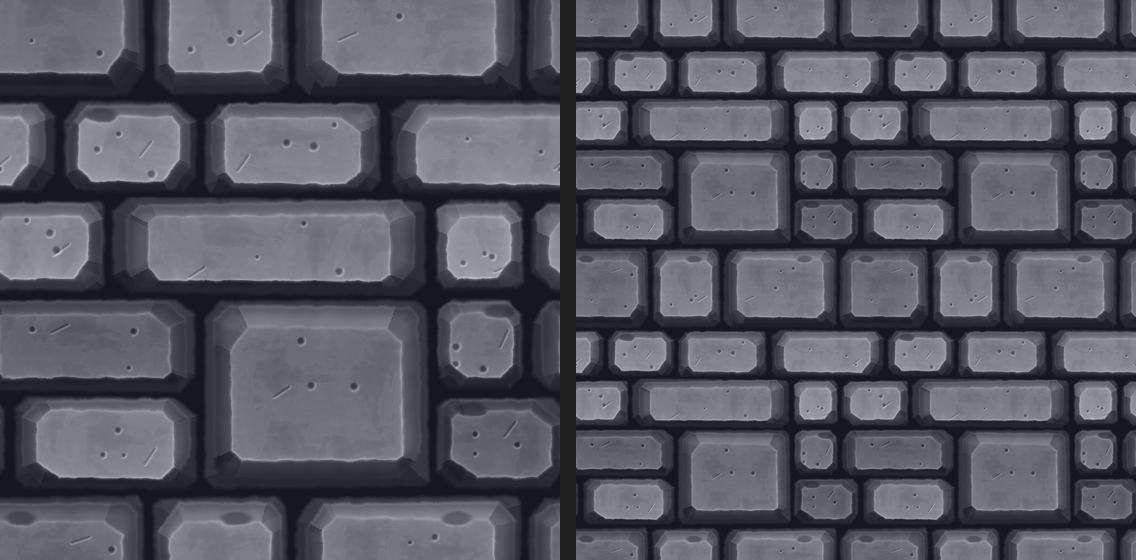
Left: one tile. Right: repeated 2 by 2.
Reproduce this texture procedurally as a Shadertoy shader.

```glsl
// Tiling wall of chamfered grey-violet stone blocks in five uneven courses with dark joints.
#define COURSE 0.1755     // height of the four lower courses
#define BASE 0.121        // height of the lowest joint
#define MORTAR 0.085      // joint brightness
#define GAP 0.006         // half width of a joint
#define WOBBLE 0.0028     // hand-cut unevenness of the edges
#define RIM_WIDTH 0.0032  // lit line around each face
#define RIM_LIGHT 0.19
#define MOTTLE 0.045      // cloudy variation on the faces
#define MARKS 4           // pits and scratches per block

// Vertical joints and block brightness per course, bottom to top
const vec3 JOINTS[5] = vec3[5](
    vec3(0.018, 0.358, 0.773), vec3(0.358, 0.773, 0.943),
    vec3(0.195, 0.768, 0.943), vec3(0.105, 0.357, 0.689),
    vec3(0.266, 0.522, 0.939));
const vec3 TONES[5] = vec3[5](
    vec3(0.48, 0.42, 0.36), vec3(0.42, 0.42, 0.37),
    vec3(0.47, 0.55, 0.52), vec3(0.52, 0.49, 0.51),
    vec3(0.48, 0.46, 0.41));

float rnd(float n) { return fract(sin(n * 78.233 + 1.7) * 4375.85); }

float bump(float x, float width) { x /= width; return exp(-x * x); }

// Layered, warped sines
float brush(vec2 p, float seed) {
    float sum = 0.0, amp = 0.5;
    for (int i = 0; i < 4; i++) {
        p = mat2(1.2, 1.4, -1.4, 1.2) * p + seed;
        p += 0.6 * sin(p.yx);
        sum += amp * sin(p.x) * cos(p.y);
        amp *= 0.6;
    }
    return sum;
}

// Irregular eight-sided block: signed distance, normal of the nearest side, its random shade
vec4 facets(vec2 p, vec2 halfSize, float cut, float seed) {
    vec4 best = vec4(-9.0, 0.0, 0.0, 0.0);
    for (int k = 0; k < 8; k++) {
        float r = rnd(seed + float(k) * 3.1);
        bool corner = k % 2 == 1;
        float angle = float(k) * 0.785398 + (r - 0.5) * (corner ? 0.35 : 0.035);
        vec2 n = vec2(cos(angle), sin(angle));
        float reach = dot(abs(n), halfSize) - (corner ? cut * (0.5 + r) : 0.005 * r);
        float d = dot(p, n) - reach;
        if (d > best.x) best = vec4(d, n, rnd(seed + float(k) * 7.7));
    }
    return best;
}

// Pits and short scratches with a lit lower lip
float wear(vec2 p, vec2 face, float seed) {
    float v = 0.0;
    for (int i = 0; i < MARKS; i++) {
        float s = seed * 5.3 + float(i) * 11.9;
        vec2 q = p - (vec2(rnd(s), rnd(s + 1.0)) - 0.5) * 1.6 * face;
        bool scratch = i == 0;
        float a = 0.3 + 0.9 * rnd(s + 2.0);
        q = mat2(cos(a), -sin(a), sin(a), cos(a)) * q;
        if (scratch) q.x -= clamp(q.x, -0.016, 0.016);
        float r = scratch ? 0.0025 : 0.0035 + 0.004 * rnd(s + 3.0);
        float d = length(q);
        v -= (scratch ? 0.09 : 0.2) * smoothstep(r * 1.2, r * 0.4, d);
        v += 0.13 * bump(d - r * 1.35, 0.0018) * smoothstep(0.3 * r, -r, q.y);
    }
    return v;
}

void mainImage(out vec4 fragColor, in vec2 fragCoord) {
    vec2 uv = fragCoord / iResolution.xy;
    float px = 1.0 / iResolution.y;

    // Find the block; one block spans the two lowest courses
    uv.y = fract(uv.y - BASE) + BASE;
    int row = min(int((uv.y - BASE) / COURSE), 4);
    vec3 j = JOINTS[row];
    uv.x = fract(uv.x);
    if (uv.x < j.x) uv.x += 1.0;
    int col = uv.x < j.y ? 0 : uv.x < j.z ? 1 : 2;
    if (row == 1 && col == 0) { row = 0; col = 1; j = JOINTS[0]; }
    bool tall = row == 0 && col == 1;
    vec2 lo = vec2(j[col], BASE + float(row) * COURSE);
    vec2 hi = vec2(col == 2 ? j.x + 1.0 : j[col + 1],
                   row == 4 ? BASE + 1.0 : lo.y + COURSE * (tall ? 2.0 : 1.0));
    float seed = float(row * 3 + col) * 1.37 + 2.0;
    float tone = TONES[row][col];

    // Local frame with uneven edges
    vec2 p = uv - 0.5 * (lo + hi), halfSize = 0.5 * (hi - lo);
    vec2 w = p + WOBBLE * vec2(brush(p * 34.0, seed), brush(p * 34.0, seed + 4.0));
    vec2 margin = vec2(0.010 + 0.2 * halfSize.x, 0.32 * halfSize.y);
    vec2 face = halfSize - margin;
    float cloud = brush(p * 16.0, seed), grain = brush(p * vec2(75.0, 110.0), seed);

    // Dark foot of the block
    vec4 foot = facets(w, halfSize - GAP, 0.018, seed);
    float v = mix(MORTAR, 0.165 + 0.05 * foot.z + 0.05 * foot.w,
                  smoothstep(0.004, -0.006, foot.x));

    // Bevel planes, brightest on top
    vec4 bevel = facets(w - vec2(0.0, 0.003), halfSize - 0.4 * margin, 0.022, seed + 20.0);
    vec4 top = facets(w + vec2(0.0, 0.002), face, 0.018, seed + 40.0);
    float slope = tone * (0.62 + 0.24 * top.z + 0.2 * (top.w - 0.5) + 0.12 * (bevel.w - 0.5));
    slope *= mix(0.8, 1.12, smoothstep(0.0, 0.03, -bevel.x));
    v = mix(v, slope + 0.02 * cloud, smoothstep(0.002 + px, -0.002 - px, bevel.x));
    v += 0.06 * bump(bevel.x + 0.002, 0.003) * (0.6 + 0.4 * bevel.z);

    // Chip broken from the upper edge of some faces
    float d = top.x;
    if (rnd(seed + 9.0) > 0.4) {
        vec2 c = vec2((rnd(seed + 6.0) - 0.5) * 1.3 * face.x, face.y);
        float chip = 0.013 - length((w - c) * vec2(0.45, 1.0));
        v *= 1.0 - 0.3 * smoothstep(-0.003, 0.004, chip);
        d = max(d, chip);
    }

    // Face: clouds, faint strokes, wear and a lit rim
    float stroke = pow(1.0 - min(abs(cloud + 0.2 * grain), 1.0), 14.0);
    float plane = tone - 0.2 * p.y + MOTTLE * cloud + 0.014 * grain + 0.025 * stroke;
    plane += 0.05 * exp(min(d, 0.0) / 0.014) + wear(p, face, seed);
    v = mix(v, plane, smoothstep(px, -px, d));
    float facing = 0.72 + 0.16 * top.y - 0.2 * top.z;
    float broken = 0.65 + 0.6 * brush(p * 24.0, seed + 8.0);
    v += RIM_LIGHT * facing * clamp(broken, 0.2, 1.0) * bump(d, RIM_WIDTH);

    fragColor = vec4(clamp(vec3(v, v, v + 0.05), 0.0, 1.0), 1.0);
}
```
